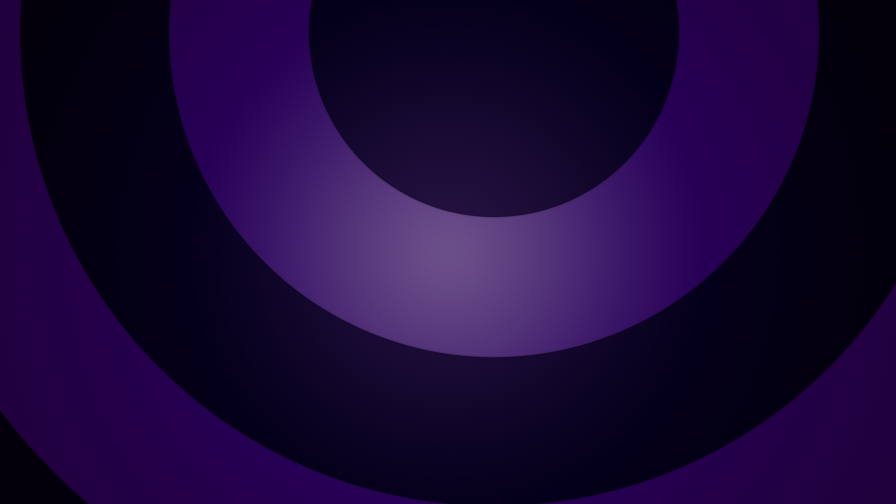
Reproduce this background procedurally as a Shadertoy shader.

```glsl
// Concentric violet and near-black rings lit by a soft central glow.

// Antialiased coverage of a disc; pixel is one pixel in canvas-height units
float disc(float dist, float radius, float pixel) {
    return 1.0 - smoothstep(-0.75 * pixel, 0.75 * pixel, dist - radius);
}

// Fine woven grain from layered sines, roughly -1 to 1
float weave(vec2 p) {
    float grain = 0.0;
    float frequency = 620.0;
    for (int i = 0; i < 3; i++) {
        grain += sin(p.x * frequency + 2.0 * sin(p.y * 47.0)) * sin(p.y * frequency * 1.13);
        p = mat2(0.8, 0.6, -0.6, 0.8) * p;
        frequency *= 1.27;
    }
    return grain / 3.0;
}

void mainImage(out vec4 fragColor, in vec2 fragCoord) {
    // Canvas centre is the origin, canvas height is one unit
    vec2 p = (fragCoord - 0.5 * iResolution.xy) / iResolution.y;
    float pixel = 1.0 / iResolution.y;
    float ringDist = length(p - vec2(0.0914, 0.4363));
    float glowDist = length(p);

    // Alternate the bands: each larger disc flips dark and violet
    float violet = 0.0;
    float seam = 0.0;
    for (int i = 0; i < 4; i++) {
        float radius = 0.367 + 0.2865 * float(i) - 0.0085 * sin(1.5708 * float(i));
        float outside = 1.0 - disc(ringDist, radius, pixel);
        violet = mix(violet, 1.0 - mod(float(i), 2.0), outside);
        seam += exp(-pow((ringDist - radius) / 0.0025, 2.0));
    }

    // Tones dim toward the canvas corners
    float vignette = smoothstep(0.3, 1.0, glowDist);
    vec3 darkBand = mix(vec3(0.022, 0.0, 0.118), vec3(0.012, 0.0, 0.045), vignette);
    vec3 violetBand = mix(vec3(0.155, 0.0, 0.355), vec3(0.13, 0.0, 0.245), vignette);

    // Pale light in the middle, stronger on the violet bands
    float glow = max(0.0, 1.0 - glowDist / 0.52);
    glow = mix(glow, smoothstep(0.0, 1.0, glow), 0.5);
    darkBand += vec3(0.13, 0.07, 0.14) * glow;
    violetBand += vec3(0.265, 0.31, 0.185) * glow;

    vec3 color = mix(darkBand, violetBand, violet);
    color *= 1.0 - 0.12 * seam;
    color += weave(p) * mix(0.003, 0.012, violet) * (0.4 + glow);
    fragColor = vec4(clamp(color, 0.0, 1.0), 1.0);
}
```
